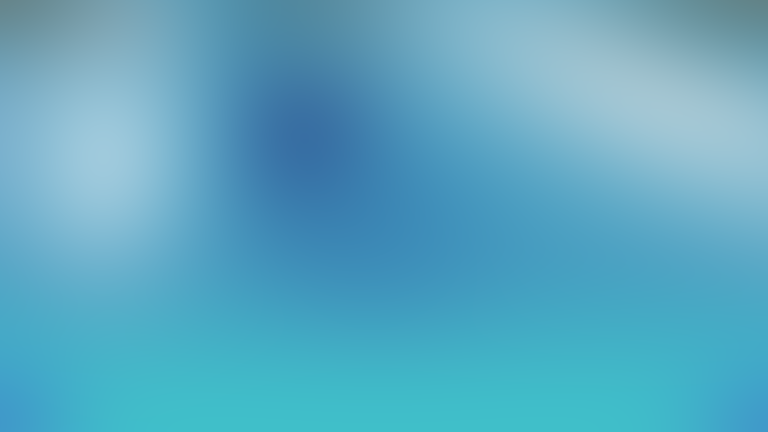
Give the GLSL for this background, as a Shadertoy shader.

```glsl
struct Glow {
    vec2 place;    // centre, as a share of the canvas
    vec2 radius;   // falloff along each axis
    float tilt;    // rotation in radians
    float weight;  // opacity at the centre
    vec3 colour;
};

// Vertical base gradient
const vec3 TURQUOISE = vec3(0.25, 0.75, 0.79);
const vec3 LAGOON = vec3(0.27, 0.62, 0.755);
const float LAGOON_HEIGHT = 0.45;

// Blue depths in the middle
const Glow OCEAN = Glow(vec2(0.50, 0.48), vec2(0.16, 0.22), 0.0, 0.8, vec3(0.23, 0.54, 0.72));
const Glow DEEP_BLUE = Glow(vec2(0.395, 0.70), vec2(0.12, 0.24), 0.0, 0.95, vec3(0.20, 0.41, 0.63));
const Glow TEAL_SHADE = Glow(vec2(0.42, 1.06), vec2(0.16, 0.22), 0.0, 0.9, vec3(0.25, 0.46, 0.54));

// Pale light on both sides
const Glow LEFT_HAZE = Glow(vec2(-0.03, 0.70), vec2(0.13, 0.27), 0.0, 0.8, vec3(0.47, 0.67, 0.80));
const Glow LEFT_TOP = Glow(vec2(0.13, 0.95), vec2(0.13, 0.22), 0.0, 0.8, vec3(0.52, 0.66, 0.72));
const Glow LEFT_LIGHT = Glow(vec2(0.135, 0.64), vec2(0.12, 0.28), 0.0, 0.95, vec3(0.64, 0.80, 0.87));
const Glow RIGHT_LIGHT = Glow(vec2(0.86, 0.77), vec2(0.45, 0.20), -0.75, 0.97, vec3(0.67, 0.80, 0.85));

// Corner tints
const Glow SLATE_LEFT = Glow(vec2(-0.02, 1.05), vec2(0.16, 0.18), 0.0, 0.95, vec3(0.40, 0.50, 0.51));
const Glow SLATE_RIGHT = Glow(vec2(1.02, 1.06), vec2(0.22, 0.20), 0.0, 0.95, vec3(0.39, 0.49, 0.49));
const Glow AZURE_LEFT = Glow(vec2(-0.02, 0.02), vec2(0.12, 0.18), 0.0, 0.85, vec3(0.25, 0.57, 0.79));
const Glow AZURE_RIGHT = Glow(vec2(1.02, 0.0), vec2(0.12, 0.18), 0.0, 0.85, vec3(0.25, 0.57, 0.79));

// Blends a tilted Gaussian ellipse over the colour below
vec3 addGlow(vec3 below, vec2 uv, Glow glow) {
    float c = cos(glow.tilt);
    float s = sin(glow.tilt);
    vec2 offset = uv - glow.place;
    vec2 local = vec2(c * offset.x + s * offset.y, c * offset.y - s * offset.x) / glow.radius;
    return mix(below, glow.colour, glow.weight * exp(-dot(local, local)));
}

void mainImage(out vec4 fragColor, in vec2 fragCoord) {
    vec2 uv = fragCoord / iResolution.xy;
    vec3 colour = mix(TURQUOISE, LAGOON, smoothstep(0.0, LAGOON_HEIGHT, uv.y));

    // Depths
    colour = addGlow(colour, uv, OCEAN);
    colour = addGlow(colour, uv, DEEP_BLUE);
    colour = addGlow(colour, uv, TEAL_SHADE);

    // Side light
    colour = addGlow(colour, uv, LEFT_HAZE);
    colour = addGlow(colour, uv, LEFT_TOP);
    colour = addGlow(colour, uv, LEFT_LIGHT);
    colour = addGlow(colour, uv, RIGHT_LIGHT);

    // Corners
    colour = addGlow(colour, uv, SLATE_LEFT);
    colour = addGlow(colour, uv, SLATE_RIGHT);
    colour = addGlow(colour, uv, AZURE_LEFT);
    colour = addGlow(colour, uv, AZURE_RIGHT);

    fragColor = vec4(colour, 1.0);
}
```
